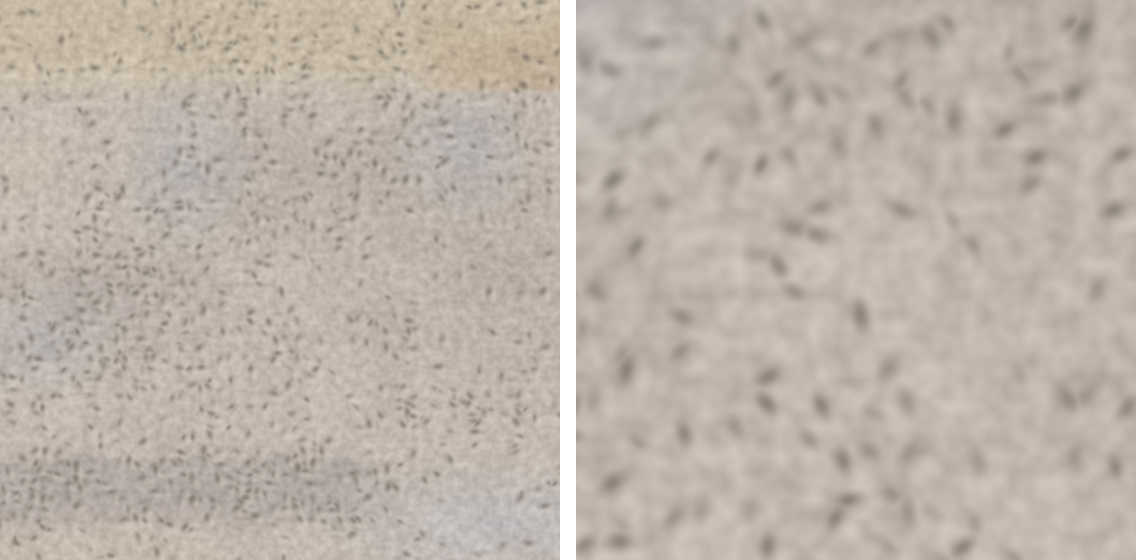
Left, the full canvas; right, a detail of the centre.
Give the GLSL for this texture, as a three.js fragment shader.

```glsl
// Weathered pale stone: soft beige, ochre and grey stains under fine grain,
// strewn with small blurred dark pits that gather in clusters and bands.
// Stains are soft masks, grain is gradient noise, pits are jittered ellipses.
varying vec2 vUv;

const vec3 STONE = vec3(0.765, 0.725, 0.688);
const vec3 OCHRE = vec3(0.785, 0.735, 0.640);
const vec3 TAN = vec3(0.745, 0.665, 0.570);
const vec3 GREY = vec3(0.675, 0.640, 0.620);
const vec3 COOL = vec3(0.705, 0.695, 0.700);
const vec3 PALE = vec3(0.790, 0.750, 0.700);
const vec3 PIT = vec3(0.455, 0.420, 0.385);
const vec3 GLINT = vec3(0.860, 0.825, 0.775);
const float PIT_CELLS = 60.0;

vec2 hash2(vec2 p) {
  vec3 q = fract(p.xyx * vec3(0.1031, 0.1030, 0.0973));
  q += dot(q, q.yzx + 33.33);
  return fract((q.xx + q.yz) * q.zy);
}

vec2 gradient(vec2 cell) {
  float angle = 6.28318 * hash2(cell + 91.0).x;
  return vec2(cos(angle), sin(angle));
}

// Gradient noise, about -0.6 to 0.6
float noise(vec2 p) {
  vec2 i = floor(p), f = fract(p);
  vec2 u = f * f * f * (f * (f * 6.0 - 15.0) + 10.0);
  vec2 e = vec2(1.0, 0.0);
  float low = mix(dot(gradient(i), f), dot(gradient(i + e), f - e), u.x);
  float high = mix(dot(gradient(i + e.yx), f - e.yx),
                   dot(gradient(i + 1.0), f - 1.0), u.x);
  return mix(low, high, u.y);
}

float fbm(vec2 p) {
  float sum = 0.0, amp = 1.0;
  for (int i = 0; i < 4; i++) {
    sum += amp * noise(p);
    p = p * 2.03 + 17.0;
    amp *= 0.55;
  }
  return sum;
}

float blob(vec2 p, vec2 center, vec2 radius) {
  vec2 d = (p - center) / radius;
  return exp(-dot(d, d));
}

// Grey band along the lower left
float lowerBand(vec2 p) {
  return smoothstep(0.03, 0.10, p.y) * (1.0 - smoothstep(0.17, 0.21, p.y))
       * (1.0 - smoothstep(0.60, 0.76, p.x));
}

// Chance that a cell holds a pit
float pitDensity(vec2 p) {
  float d = 0.13 + 0.42 * lowerBand(p);
  d += 0.42 * blob(p, vec2(0.40, 0.94), vec2(0.10, 0.08));
  d += 0.42 * blob(p, vec2(0.61, 0.89), vec2(0.12, 0.06));
  d += 0.48 * blob(p, vec2(0.23, 0.52), vec2(0.17, 0.11));
  d += 0.38 * blob(p, vec2(0.30, 0.34), vec2(0.26, 0.09));
  d += 0.25 * blob(p, vec2(0.55, 0.70), vec2(0.28, 0.09));
  d += 0.28 * blob(p, vec2(0.78, 0.27), vec2(0.10, 0.06));
  d -= 0.10 * blob(p, vec2(0.04, 0.70), vec2(0.14, 0.11));
  return d + 0.30 * noise(p * 9.0 + 4.0);
}

// Soft coverage by tilted ellipses, one at most in each cell
float pits(vec2 p, float cells) {
  vec2 q = p * cells, home = floor(q);
  float cover = 0.0;
  for (int y = -1; y <= 1; y++) {
    for (int x = -1; x <= 1; x++) {
      vec2 cell = home + vec2(float(x), float(y));
      vec2 jitter = hash2(cell), kind = hash2(cell + 37.0);
      vec2 center = cell + 0.1 + 0.8 * jitter;
      float present = step(kind.x, pitDensity(center / cells));
      float angle = 3.14159 * fract(kind.y * 7.0 + jitter.x);
      vec2 axis = vec2(cos(angle), sin(angle));
      vec2 d = q - center;
      d = vec2(dot(d, axis), dot(d, vec2(-axis.y, axis.x)));
      float size = mix(0.75, 1.15, jitter.y);
      float shape = blob(d, vec2(0.0), vec2(0.50, 0.30) * size);
      cover = max(cover, present * shape * mix(0.35, 0.95, kind.y));
    }
  }
  return cover;
}

vec3 stains(vec2 p) {
  vec2 w = p + 0.025 * vec2(fbm(p * 7.0), fbm(p * 7.0 + 40.0));
  float top = smoothstep(0.81, 0.90, w.y);
  vec3 c = mix(STONE, PALE, 0.8 * blob(w, vec2(0.04, 0.70), vec2(0.22, 0.13)));
  c = mix(c, GREY, 0.40 * blob(w, vec2(0.92, 0.52), vec2(0.28, 0.20)));
  c = mix(c, GREY, 0.45 * blob(w, vec2(0.52, 0.70), vec2(0.30, 0.10)));
  c = mix(c, GREY, 0.55 * blob(w, vec2(0.18, 0.47), vec2(0.18, 0.10)));
  c = mix(c, GREY, 0.75 * lowerBand(w));
  c = mix(c, COOL, 0.7 * blob(w, vec2(0.83, 0.73), vec2(0.08, 0.07)));
  c = mix(c, COOL, 0.6 * blob(w, vec2(0.32, 0.70), vec2(0.08, 0.10)));
  c = mix(c, COOL, 0.6 * blob(w, vec2(0.07, 0.39), vec2(0.10, 0.07)));
  c = mix(c, COOL + 0.04, 0.8 * blob(w, vec2(0.90, 0.06), vec2(0.22, 0.08)));
  c = mix(c, OCHRE, 0.85 * top + 0.4 * blob(w, vec2(0.1, 0.0), vec2(0.3, 0.05)));
  float tanEdge = smoothstep(0.72, 0.82, w.x) * smoothstep(0.832, 0.845, p.y);
  return mix(c, TAN, 0.7 * tanEdge * (1.0 - smoothstep(0.90, 1.0, w.y)));
}

void main() {
  vec3 color = stains(vUv) + 0.030 * fbm(vUv * 11.0);
  color += 0.075 * noise(vUv * 62.0) + 0.045 * noise(vUv * 115.0 + 9.0);
  color += 0.018 * noise(vUv * vec2(7.0, 105.0));
  float glint = pits(vUv + vec2(-0.009, 0.009), PIT_CELLS);
  color = mix(color, GLINT, 0.45 * glint);
  color = mix(color, PIT, 0.72 * pits(vUv, PIT_CELLS));
  gl_FragColor = vec4(color, 1.0);
}
```
